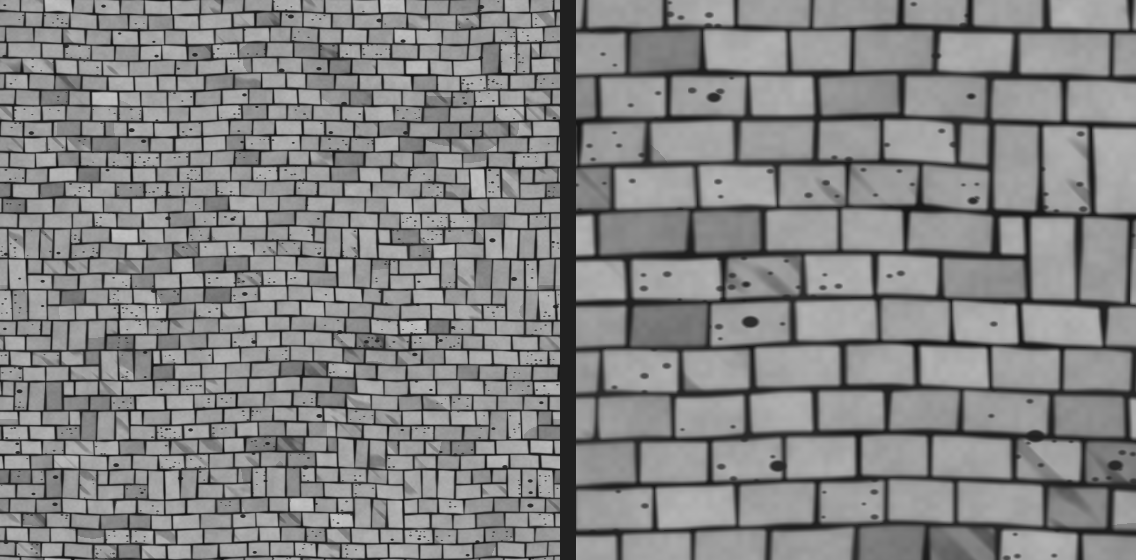
Left, the full canvas; right, a detail of the centre.
A WebGL 1 fragment shader for this texture:

```glsl
precision highp float;
// Wall of small grey stone bricks: 37 wavy courses of about 22 bricks, with dark uneven joints.
// Courses are taken in pairs, so that runs of three upright bricks can span two courses.
// Each brick is a soft box with its own tone, tilt, grain, stains and pits; the wall tiles.

uniform vec2 u_resolution;

float hash(vec2 p) {
  vec3 q = fract(p.xyx * vec3(0.1031, 0.1030, 0.0973));
  q += dot(q, q.yzx + 33.33);
  return fract((q.x + q.y) * q.z);
}

// Value noise that repeats after the given number of cells
float noise(vec2 p, vec2 period) {
  vec2 i = floor(p), f = fract(p);
  f = f * f * (3.0 - 2.0 * f);
  vec2 a = mod(i, period), b = mod(i + 1.0, period);
  return mix(mix(hash(a), hash(vec2(b.x, a.y)), f.x),
             mix(hash(vec2(a.x, b.y)), hash(b), f.x), f.y);
}

float tileNoise(vec2 p, vec2 cells) {
  return noise(p * cells, cells);
}

// Whether a segment, two bricks wide, of a pair of courses holds upright bricks
bool isUpright(float segment, float pair) {
  float chance = abs(pair - 6.0) < 4.5 ? 0.2 : 0.02;
  return pair < 17.5 && hash(vec2(mod(segment, 11.0) + 71.0, pair + 13.0)) < chance;
}

// Jittered position of a vertical joint; every stride-th joint stays in place
float jointAt(float i, float count, float stride, float seed) {
  float k = mod(i, count);
  return i + 0.28 * (hash(vec2(k + 5.0, seed + 31.0)) - 0.5) * step(0.5, mod(k, stride));
}

float roundBox(vec2 p, vec2 halfSize, float radius) {
  vec2 d = abs(p) - halfSize + radius;
  return length(max(d, 0.0)) + min(max(d.x, d.y), 0.0) - radius;
}

// Scattered oval pits, one at most per grid cell
float pits(vec2 p, float cells, float chance, float radius, float soft) {
  vec2 g = p * cells, id = mod(floor(g), cells) + cells;
  vec2 center = 0.3 + 0.4 * vec2(hash(id + 3.0), hash(id + 17.0));
  vec2 d = (fract(g) - center) / cells * vec2(0.75, 1.1);
  float size = radius * (0.5 + 0.7 * hash(id + 41.0));
  return step(hash(id), chance) * (1.0 - smoothstep(size - soft, size + soft, length(d)));
}

void main() {
  vec2 p = gl_FragCoord.xy / u_resolution;
  float soft = max(0.0019, 0.75 / u_resolution.y);

  // Courses, gently bent
  vec2 w = p;
  w.y += 0.012 * (tileNoise(p, vec2(4.0, 3.0)) - 0.5) + 0.003 * (tileNoise(p, vec2(17.0, 9.0)) - 0.5);
  float course = floor(w.y * 37.0);
  float row = mod(course, 37.0), pair = floor(row / 2.0), odd = mod(row, 2.0);
  float x = w.x + hash(vec2(pair, 9.0)) + 0.014 * noise(vec2(w.x * 9.0, pair), vec2(9.0, 19.0));

  // Brick bounds, flat or upright
  float segment = floor(x * 11.0);
  bool upright = isUpright(segment, pair);
  float count = upright ? 33.0 : 22.0;
  float shift = upright ? 0.0 : 0.5 * odd;
  float stride = upright ? 3.0 : mix(2.0, 22.0, odd);
  float seed = upright ? pair + 50.0 : row;
  float t = x * count - shift, i = floor(t);
  if (t < jointAt(i, count, stride, seed)) i -= 1.0;
  else if (t >= jointAt(i + 1.0, count, stride, seed)) i += 1.0;
  float left = (jointAt(i, count, stride, seed) + shift) / count;
  float right = (jointAt(i + 1.0, count, stride, seed) + shift) / count;
  if (!upright && isUpright(segment - 1.0, pair)) left = max(left, segment / 11.0);
  if (!upright && isUpright(segment + 1.0, pair)) right = min(right, (segment + 1.0) / 11.0);
  float base = upright ? course - odd : course;
  float rows = upright ? 2.0 : 1.0;
  vec2 halfSize = 0.5 * vec2(right - left, rows / 37.0);
  vec2 q = vec2(x, w.y) - vec2(left, base / 37.0) - halfSize;

  // Slight tilt and uneven joint width
  vec2 id = vec2(mod(i, count) + 2.0, seed * 3.0 + 7.0);
  float r1 = hash(id), r2 = hash(id + 101.0), r3 = hash(id + 203.0);
  q += q.yx * vec2(0.12 * (r1 - 0.5), 0.05 * (r2 - 0.5));
  float gap = 0.0007 + 0.0014 * tileNoise(p, vec2(48.0)) + 0.0005 * r3;
  float d = roundBox(q, halfSize - gap, 0.0022);

  // Stone tone: mostly pale, with clustered darker bricks
  float clump = smoothstep(0.45, 0.8, tileNoise(p, vec2(6.0, 9.0)));
  float tone = 0.595 + 0.085 * r1 + 0.06 * step(0.95, r3);
  tone -= step(r2, 0.08 + 0.28 * clump) * (0.07 + 0.07 * r3);
  tone += 0.04 * (tileNoise(p, vec2(70.0)) - 0.5) + 0.035 * (tileNoise(p, vec2(230.0)) - 0.5);
  tone += dot(q, vec2(r2 - 0.5, r3 - 0.5)) * 1.4;
  tone -= 0.04 * smoothstep(-0.005, 0.0, d);

  // Smudges on a few bricks, then pits and specks
  float smudge = smoothstep(0.55, 0.85, tileNoise(p + p.yx * vec2(1.0, 0.0), vec2(80.0, 40.0)));
  tone -= 0.15 * smudge * step(0.86, hash(id + 307.0));
  float speckled = step(0.72, hash(id + 409.0));
  float holes = pits(p, 45.0, 0.05, 0.0034, 0.0012);
  holes = max(holes, 0.75 * speckled * pits(p, 130.0, 0.22, 0.0016, 0.001));
  tone = mix(tone, 0.12, 0.9 * holes);

  float joint = 0.08 + 0.1 * tileNoise(p, vec2(30.0));
  gl_FragColor = vec4(vec3(mix(tone, joint, smoothstep(-soft, soft, d))), 1.0);
}
```
